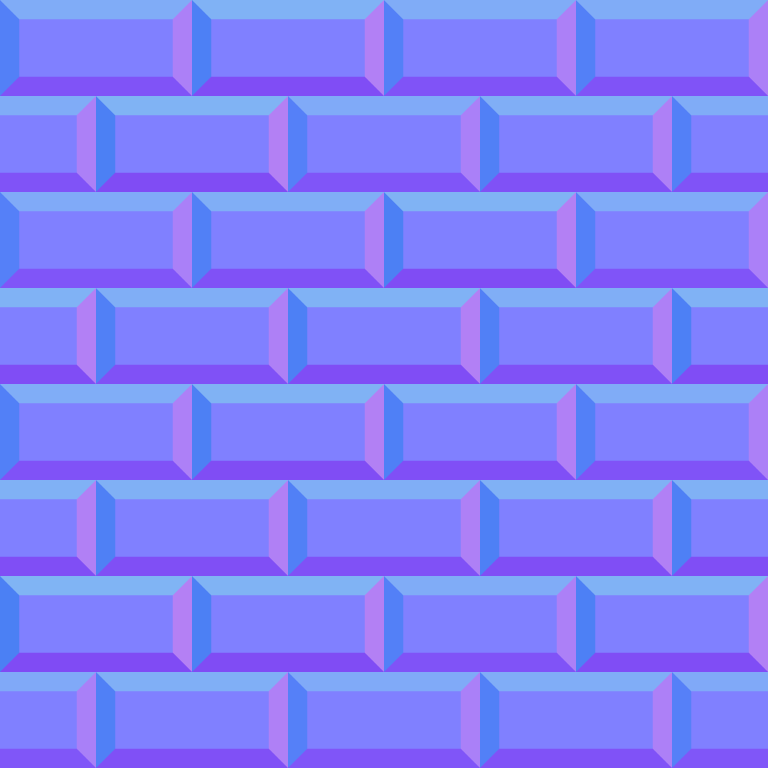
This texture map is drawn by a Shadertoy shader. Its source:

```glsl
// Tangent-space normal map of bevelled bricks in a running bond, tileable.

#define COLUMNS 4.0       // bricks across
#define ROWS 8.0          // courses up
#define BEVEL 0.2         // bevel width, in course heights
#define TILT 0.37         // mean sideways part of the bevel normal
#define TILT_VARIATION 0.045
#define SAMPLES 4         // antialiasing grid per axis

float hash(vec2 cell) {
    vec3 p = fract(cell.xyx * vec3(0.1031, 0.1030, 0.0973));
    p += dot(p, p.yzx + 33.33);
    return fract((p.x + p.y) * p.z);
}

// Unit normal of the brick wall at uv in the unit square
vec3 brickNormal(vec2 uv) {
    vec2 p = uv * vec2(COLUMNS, ROWS);
    float course = floor(p.y);
    p.x += 0.5 * mod(course + 1.0, 2.0);
    vec2 brick = mod(floor(p), vec2(COLUMNS, ROWS));

    // Distance to the nearest vertical and horizontal edge, in course heights
    vec2 size = vec2(ROWS / COLUMNS, 1.0);
    vec2 fromCentre = (fract(p) - 0.5) * size;
    vec2 edge = 0.5 * size - abs(fromCentre);

    // The nearer edge owns the bevel, which gives mitred corners
    vec2 axis = edge.x < edge.y ? vec2(1.0, 0.0) : vec2(0.0, 1.0);
    float onBevel = step(min(edge.x, edge.y), BEVEL);
    float tilt = TILT + TILT_VARIATION * (2.0 * hash(brick) - 1.0);
    vec2 slope = axis * sign(fromCentre) * tilt * onBevel;
    return vec3(slope, sqrt(1.0 - dot(slope, slope)));
}

void mainImage(out vec4 fragColor, in vec2 fragCoord) {
    // Average the encoded normal over the pixel
    vec3 normal = vec3(0.0);
    for (int j = 0; j < SAMPLES; j++) {
        for (int i = 0; i < SAMPLES; i++) {
            vec2 offset = (vec2(i, j) + 0.5) / float(SAMPLES) - 0.5;
            normal += brickNormal(fract((fragCoord + offset) / iResolution.xy));
        }
    }
    normal /= float(SAMPLES * SAMPLES);
    fragColor = vec4(0.5 + 0.5 * normal, 1.0);
}
```
